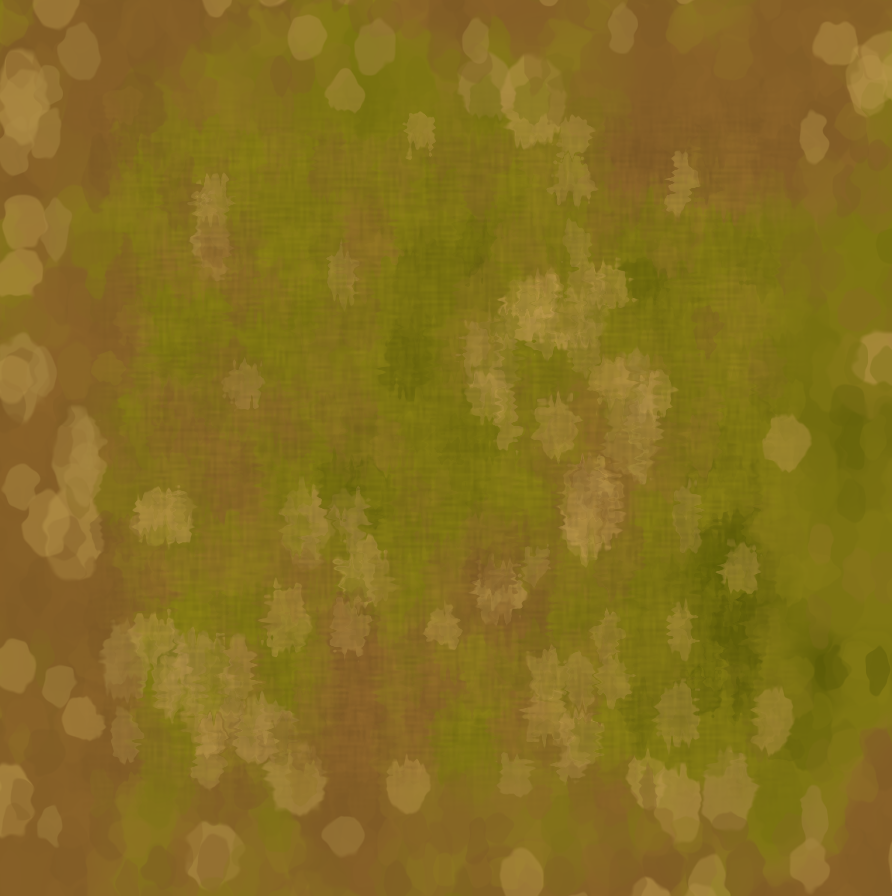
Write a Shadertoy shader that draws this texture.

```glsl
const vec3 BROWN = vec3(0.52, 0.37, 0.15);
const vec3 OCHRE = vec3(0.54, 0.44, 0.13);
const vec3 OLIVE = vec3(0.50, 0.46, 0.07);
const vec3 MOSS  = vec3(0.35, 0.35, 0.02);
const vec3 STRAW = vec3(0.68, 0.55, 0.27);

float hash(vec2 p) {
    return fract(sin(dot(p, vec2(127.1, 311.7))) * 43758.5453);
}

float noise(vec2 p) {
    vec2 i = floor(p), f = fract(p);
    f = f * f * (3.0 - 2.0 * f);
    return mix(mix(hash(i), hash(i + vec2(1, 0)), f.x),
               mix(hash(i + vec2(0, 1)), hash(i + vec2(1, 1)), f.x), f.y);
}

// Broad drift between bare earth (0) and grass (1)
float growth(vec2 p) {
    return 0.6 * noise(p * vec2(6.0, 5.0) + 3.7) + 0.4 * noise(p * vec2(15.0, 11.0) + 8.1);
}

vec3 groundColor(float green) {
    vec3 col = mix(BROWN, OCHRE, smoothstep(0.28, 0.48, green));
    col = mix(col, OLIVE, smoothstep(0.44, 0.62, green));
    return mix(col, MOSS, smoothstep(0.70, 0.98, green));
}

// Scalloped edges everywhere, thread-like tears where woven is high
vec2 roughen(vec2 p, float woven) {
    vec2 scallop = vec2(noise(p * 75.0), noise(p * 75.0 + 41.0)) - 0.5;
    vec2 threads = vec2(noise(p * vec2(45.0, 260.0)), noise(p * vec2(260.0, 45.0) + 17.0)) - 0.5;
    return p + 0.010 * scallop + woven * vec2(0.014, 0.022) * threads;
}

// One layer of upright overlapping dabs; straw selects sparse pale ones
vec3 paintDabs(vec3 col, vec2 p, float scale, float opacity, float straw, float seed) {
    vec2 stretch = scale * vec2(1.0, 0.68);
    vec2 q = p * stretch;
    vec2 home = floor(q);
    for (int y = -1; y <= 1; y++) {
        for (int x = -1; x <= 1; x++) {
            vec2 cell = home + vec2(x, y);
            vec2 id = cell + seed;
            vec2 center = cell + 0.2 + 0.6 * vec2(hash(id), hash(id + 31.3));
            vec2 spot = center / stretch;
            float pick = hash(id + 57.9);
            float green = growth(spot) + 0.55 * (pick - 0.5);
            float shade = 0.93 + 0.14 * hash(id + 73.1);

            // Pale dabs gather in dry patches and along the left side
            float dry = 0.05 + 0.26 * smoothstep(0.40, 0.75, noise(spot * 5.0 + 23.0))
                      + 0.22 * (1.0 - smoothstep(0.03, 0.16, spot.x));
            float present = mix(step(pick, 0.75), step(pick, dry), straw);
            vec3 paint = mix(groundColor(green), STRAW, straw) * shade;

            vec2 radius = 0.40 + 0.35 * vec2(hash(id + 11.7), hash(id + 91.3));
            float d = length((q - center) / radius);
            float cover = 1.0 - smoothstep(0.86, 1.0, d);
            col = mix(col, paint, cover * present * opacity);
        }
    }
    return col;
}

void mainImage(out vec4 fragColor, in vec2 fragCoord) {
    vec2 uv = fragCoord / iResolution.xy;
    vec2 p = fragCoord / iResolution.y;

    // The weave fades out towards the borders
    vec2 rim = min(uv, 1.0 - uv);
    float woven = smoothstep(0.07, 0.19, min(rim.x, rim.y));
    vec2 q = roughen(p, woven);

    // Large washes first, then smaller strokes
    vec3 col = groundColor(growth(q));
    col = paintDabs(col, q, 14.0, 0.55, 0.0, 5.0);
    col = paintDabs(col, q, 21.0, 0.50, 0.0, 120.0);
    col = paintDabs(col, q, 19.0, 0.62, 1.0, 260.0);
    col = paintDabs(col, q, 31.0, 0.42, 0.0, 390.0);
    col = paintDabs(col, q, 27.0, 0.45, 1.0, 510.0);
    col = paintDabs(col, q, 52.0, 0.22 * woven, 0.0, 640.0);

    // Fine crossed fibres
    float fibre = noise(p * vec2(300.0, 50.0)) + noise(p * vec2(50.0, 300.0) + 9.0) - 1.0;
    col *= 1.0 + 0.07 * woven * fibre;

    fragColor = vec4(col, 1.0);
}
```
